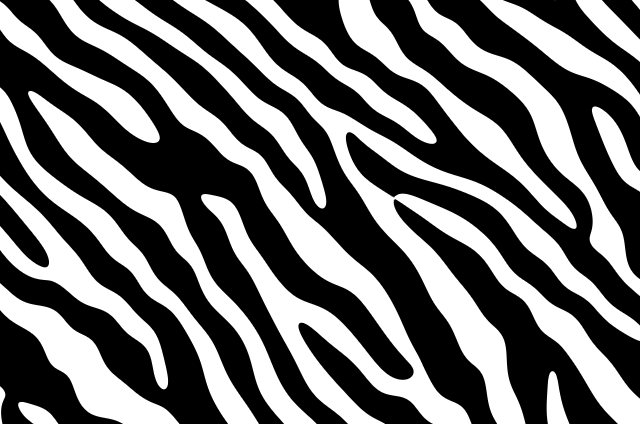
A Shadertoy shader for this pattern:

```glsl
// Zebra hide: black and white stripes running down to the right.
// A bent, wavy stripe phase is turned by scattered vortices, which make
// stripes fork or end in tapered tips; a varying threshold swells them.

const vec3 INK = vec3(0.0);
const vec3 PAPER = vec3(1.0);

const float TAU = 6.28319;
const float SLANT = 0.80;         // downward stripe angle in radians
const float BEND = 0.20;          // stripes get flatter towards the top
const float PERIOD = 0.121;       // stripe spacing, in canvas heights
const float FORK_CELL = 0.29;     // spacing of the forks
const float FORK_JITTER = 0.75;   // how freely a fork moves in its cell
const float FORK_STRETCH = 0.72;  // below 1: longer tips
const float FORK_CORE = 0.018;    // rounding radius of the tips
const float INK_BIAS = 0.17;      // above 0: more ink than paper
const float SWELL = 0.42;         // variation of stripe width

vec2 hash2(vec2 cell) {
    vec2 h = vec2(dot(cell, vec2(127.1, 311.7)), dot(cell, vec2(269.5, 183.3)));
    return fract(sin(h) * 43758.5);
}

vec2 complexMul(vec2 a, vec2 b) {
    return vec2(a.x * b.x - a.y * b.y, a.x * b.y + a.y * b.x);
}

// x runs along the stripes, y across them
vec2 toStripeAxes(vec2 p) {
    float c = cos(SLANT), s = sin(SLANT);
    return vec2(c * p.x - s * p.y, s * p.x + c * p.y);
}

// Sideways displacement of the stripes: slow sway plus finer wobble
float sway(vec2 q) {
    float w = 0.020 * sin(11.0 * q.y - 3.0 * q.x + 1.0);
    w += 0.018 * sin(8.0 * q.x + 4.0 * q.y + 2.3);
    w += 0.009 * sin(17.0 * q.x - 9.0 * q.y + 1.5 * sin(7.0 * q.y));
    w += 0.0045 * sin(33.0 * q.x + 14.0 * q.y + 2.0 * sin(9.0 * q.x));
    return w;
}

// Uneven stripe width, roughly -1 to 1
float swelling(vec2 q) {
    float w = 0.55 * sin(10.0 * q.x + 13.0 * q.y + 1.8 * sin(6.0 * q.y));
    w += 0.35 * sin(19.0 * q.x - 21.0 * q.y + 0.7);
    w += 0.20 * sin(37.0 * q.x + 24.0 * q.y + 2.0 * sin(8.0 * q.y));
    return w;
}

// Product of unit vortices of alternating spin, one per jittered cell
vec2 forks(vec2 p) {
    vec2 turn = vec2(1.0, 0.0);
    for (int j = -1; j <= 4; j++) {
        for (int i = -1; i <= 6; i++) {
            vec2 cell = vec2(i, j);
            vec2 center = cell + 0.5 + FORK_JITTER * (hash2(cell) - 0.5);
            vec2 d = toStripeAxes(p - center * FORK_CELL);
            d.x *= FORK_STRETCH;
            d /= sqrt(dot(d, d) + FORK_CORE * FORK_CORE);
            d.y *= mod(cell.x + cell.y, 2.0) < 0.5 ? 1.0 : -1.0;
            turn = complexMul(turn, d);
        }
    }
    return turn;
}

// Positive on paper, negative on ink
float stripeField(vec2 p) {
    vec2 q = toStripeAxes(p);
    float height = p.y - 0.5;
    float across = q.y + BEND * height * height + sway(q);
    float phase = TAU * across / PERIOD;
    vec2 wave = complexMul(vec2(cos(phase), sin(phase)), forks(p));
    return wave.x - INK_BIAS - SWELL * swelling(q);
}

void mainImage(out vec4 fragColor, in vec2 fragCoord) {
    vec2 p = fragCoord / iResolution.y;
    float field = stripeField(p);

    // Smooth the edge over about one pixel
    float slope = max(length(vec2(dFdx(field), dFdy(field))), 1e-4);
    float paper = clamp(field / slope + 0.5, 0.0, 1.0);
    fragColor = vec4(mix(INK, PAPER, paper), 1.0);
}
```
